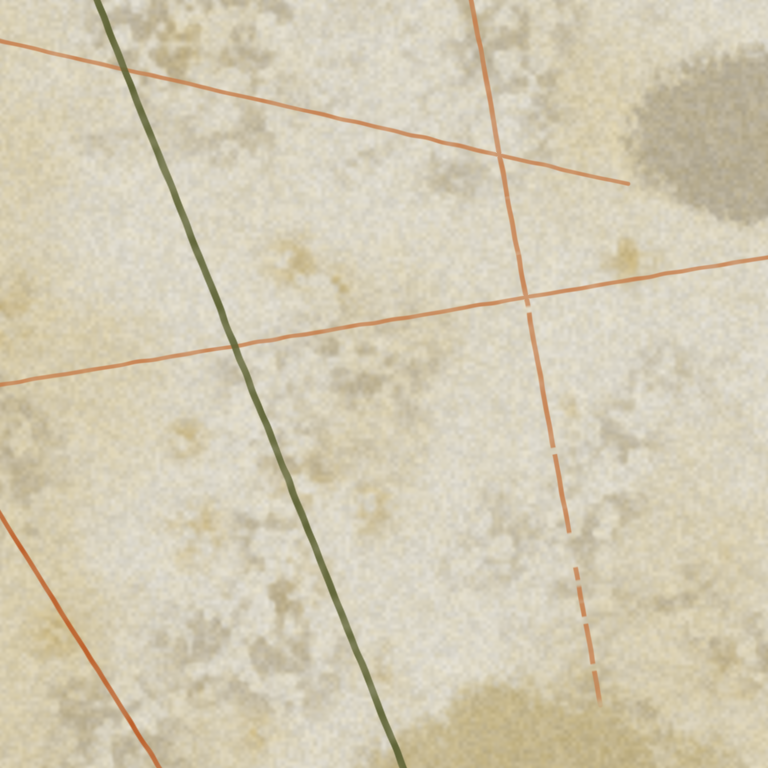
Reproduce this texture procedurally as a WebGL 1 fragment shader.

```glsl
precision highp float;
// Aged parchment chart: mottled cream paper, ochre foxing, stains and ruled ink lines.
uniform vec2 u_resolution;

const vec3 IVORY = vec3(0.862, 0.842, 0.778);
const vec3 CREAM = vec3(0.842, 0.802, 0.685);
const vec3 OCHRE = vec3(0.730, 0.630, 0.370);
const vec3 UMBER = vec3(0.660, 0.610, 0.490);
const vec3 GREY_STAIN = vec3(0.710, 0.672, 0.575);
const vec3 OLIVE_STAIN = vec3(0.755, 0.695, 0.520);
const vec3 GREEN_INK = vec3(0.370, 0.390, 0.210);
const vec3 ORANGE_INK = vec3(0.780, 0.490, 0.290);
const vec3 RUST_INK = vec3(0.740, 0.370, 0.160);

float hash(vec2 p) {
  vec3 q = fract(vec3(p.xyx) * 0.1031);
  q += dot(q, q.yzx + 33.33);
  return fract((q.x + q.y) * q.z);
}

float noise(vec2 p) {
  vec2 cell = floor(p);
  vec2 f = fract(p);
  f = f * f * (3.0 - 2.0 * f);
  float low = mix(hash(cell), hash(cell + vec2(1.0, 0.0)), f.x);
  float high = mix(hash(cell + vec2(0.0, 1.0)), hash(cell + 1.0), f.x);
  return mix(low, high, f.y);
}

float fbm(vec2 p) {
  float sum = 0.0;
  float amplitude = 0.5;
  for (int i = 0; i < 5; i++) {
    sum += amplitude * noise(p);
    p = mat2(0.8, 0.6, -0.6, 0.8) * p * 2.03 + 17.3;
    amplitude *= 0.5;
  }
  return sum / 0.97;
}

// Soft-edged irregular ellipse: 1 inside, 0 outside.
float stain(vec2 p, vec2 center, vec2 radius, float edge) {
  float d = length((p - center) / radius) + (fbm(p * 14.0) - 0.5) * 0.7;
  d += (noise(p * 110.0) - 0.5) * 0.22;
  return 1.0 - smoothstep(1.0 - edge, 1.0 + edge, d);
}

// Scattered soft spots with hashed centers and sizes.
float foxing(vec2 p) {
  float amount = 0.0;
  for (int i = 0; i < 18; i++) {
    float id = float(i) + 1.0;
    vec2 center = vec2(hash(vec2(id, 3.7)), hash(vec2(id, 19.1)));
    float radius = mix(0.025, 0.075, pow(hash(vec2(id, 41.3)), 2.0));
    vec2 offset = (p - center) / radius;
    float strength = mix(0.45, 1.0, hash(vec2(id, 67.9)));
    amount = max(amount, strength * exp(-1.3 * dot(offset, offset)));
  }
  return amount;
}

// Coverage of a straight pen stroke from a to b.
float stroke(vec2 p, vec2 a, vec2 b, float halfWidth) {
  vec2 ab = b - a;
  float t = clamp(dot(p - a, ab) / dot(ab, ab), 0.0, 1.0);
  float soft = max(0.0014, 0.8 / u_resolution.y);
  float d = length(p - a - ab * t);
  return 1.0 - smoothstep(halfWidth - soft, halfWidth + soft, d);
}

// Gaps along a worn line, growing toward its end.
float wear(vec2 p, vec2 a, vec2 b) {
  vec2 ab = b - a;
  float t = dot(p - a, ab) / dot(ab, ab);
  float threshold = mix(0.12, 0.42, smoothstep(0.2, 1.0, t));
  return smoothstep(threshold - 0.1, threshold + 0.1, noise(vec2(t * 75.0, 4.5)));
}

void main() {
  vec2 p = gl_FragCoord.xy / u_resolution.y;

  // Paper tone, warmer to the left.
  float warmth = fbm(p * 3.5 + 5.0) + 0.22 * (0.5 - p.x);
  vec3 color = mix(IVORY, CREAM, smoothstep(0.40, 0.72, warmth));

  // Foxing and faint dirt, broken into speckles.
  float speckle = 0.55 * noise(p * 38.0) + 0.45 * noise(p * 85.0 + 9.0);
  color = mix(color, OCHRE, 0.68 * foxing(p) * smoothstep(0.25, 0.75, speckle));
  float dirt = smoothstep(0.48, 0.75, fbm(p * 6.0 + 31.0) + 0.10 * (0.5 - p.x));
  color = mix(color, UMBER, 0.55 * dirt * smoothstep(0.35, 0.75, speckle));

  // Large stains.
  color = mix(color, GREY_STAIN, 0.92 * stain(p, vec2(0.95, 0.82), vec2(0.15, 0.10), 0.13));
  color = mix(color, OLIVE_STAIN, 0.85 * stain(p, vec2(0.70, -0.02), vec2(0.22, 0.14), 0.22));

  // Fine paper grain, strongest in blue.
  float grain = noise(p * 190.0) + 0.6 * noise(p * 95.0 + 7.0) - 0.8;
  float tint = noise(p * 130.0 + 53.0) - 0.5;
  color += grain * vec3(0.060, 0.060, 0.064) + tint * vec3(0.012, 0.0, -0.045);

  // Ruled ink lines with a slight hand wobble.
  vec2 q = p + 0.0016 * (vec2(noise(p * 45.0), noise(p * 45.0 + 80.0)) - 0.5);
  float inkDensity = mix(0.72, 1.0, noise(p * 70.0 + 21.0));
  vec2 wornStart = vec2(0.614, 1.0);
  vec2 wornEnd = vec2(0.782, 0.082);
  float thin = stroke(q, vec2(-0.01, 0.949), vec2(0.818, 0.760), 0.0026);
  thin = max(thin, stroke(q, vec2(-0.01, 0.497), vec2(1.01, 0.667), 0.0026));
  thin = max(thin, stroke(q, wornStart, wornEnd, 0.0031) * wear(p, wornStart, wornEnd));
  color = mix(color, ORANGE_INK, 0.92 * thin * inkDensity);
  float rust = stroke(q, vec2(-0.01, 0.346), vec2(0.214, -0.01), 0.0030);
  color = mix(color, RUST_INK, rust * inkDensity);
  float green = stroke(q, vec2(0.122, 1.01), vec2(0.529, -0.01), 0.0044);
  color = mix(color, GREEN_INK, green * inkDensity);

  gl_FragColor = vec4(clamp(color, 0.0, 1.0), 1.0);
}
```
